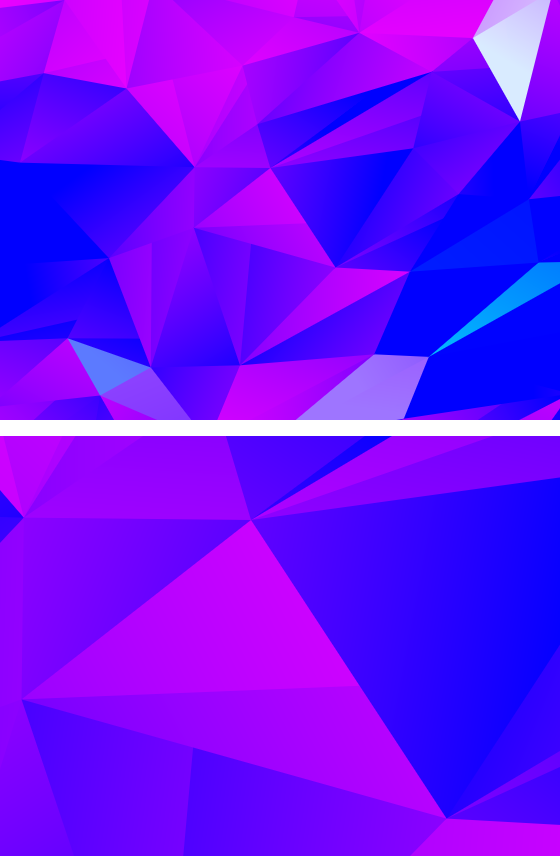
Top, the full canvas; bottom, a detail of the centre.
Reproduce this background procedurally as a Shadertoy shader.

```glsl
const float CELL_WIDTH = 0.25;   // mesh spacing, in canvas heights
const float ROW_HEIGHT = 0.195;
const float JITTER = 0.39;       // vertex wander, in cells (below 0.5)
const float FACET_SPREAD = 0.3;  // random tint range between facets
const float FACET_SLOPE = 0.8;   // strength of the ramp inside a facet
const float FOLD_SHARE = 0.35;   // share of facets with a faint crease
const float FOLD_TINT = 0.10;
const float ACCENT_SLOPE = 1.2;  // strength of the ramp in accents
const float WARM_LOW = 0.34;     // magenta level at the bottom
const float WARM_HIGH = 0.54;    // magenta level at the top

const vec3 BLUE = vec3(0.0, 0.0, 1.0);
const vec3 MAGENTA = vec3(0.98, 0.01, 1.0);

// Cool pools: centre.xy, radius.xy
const vec4 POOL_LEFT = vec4(0.0, 0.48, 0.36, 0.25);
const vec4 POOL_RIGHT = vec4(1.28, 0.35, 0.32, 0.40);
const vec4 POOL_MIDDLE = vec4(0.78, 0.61, 0.15, 0.13);

// Pale accents: centre.xy, radius
const int ACCENTS = 4;
const vec3 ACCENT_SPOT[ACCENTS] = vec3[](
    vec3(1.24, 0.95, 0.15), vec3(1.29, 0.38, 0.14),
    vec3(0.28, 0.08, 0.13), vec3(0.82, 0.05, 0.13));
const vec3 ACCENT_COLOUR[ACCENTS] = vec3[](
    vec3(0.85, 0.92, 1.0), vec3(0.01, 0.93, 1.0),
    vec3(0.36, 0.48, 1.0), vec3(0.62, 0.46, 1.0));

// Sheared lattice: level rows, slanted columns
const mat2 LATTICE = mat2(CELL_WIDTH, 0.0, 0.5 * CELL_WIDTH, ROW_HEIGHT);

vec2 hash2(vec2 c) {
    vec3 h = fract(c.xyx * vec3(0.1031, 0.1030, 0.0973));
    h += dot(h, h.yzx + 33.33);
    return fract((h.xx + h.yz) * h.zy);
}

float cross2(vec2 a, vec2 b) { return a.x * b.y - a.y * b.x; }

float area(vec2 a, vec2 b, vec2 c) { return 0.5 * cross2(b - a, c - a); }

vec2 meshVertex(vec2 id) {
    return LATTICE * (id + (hash2(id + 31.0) * 2.0 - 1.0) * JITTER);
}

// Distance from the line through a and b, positive on its left
float edgeDistance(vec2 p, vec2 a, vec2 b) {
    return cross2(normalize(b - a), p - a);
}

float coverage(float dist) { return clamp(dist * iResolution.y + 0.5, 0.0, 1.0); }

float pool(vec2 p, vec4 shape) {
    vec2 q = (p - shape.xy) / shape.zw;
    return exp(-dot(q, q));
}

// Broad balance of blue and magenta over the canvas
float warmth(vec2 p) {
    return mix(WARM_LOW, WARM_HIGH, p.y) - 0.8 * pool(p, POOL_LEFT)
         - 0.85 * pool(p, POOL_RIGHT) - 0.6 * pool(p, POOL_MIDDLE);
}

vec3 facetColour(vec2 p, vec2 a, vec2 b, vec2 c, vec2 seed) {
    vec2 centre = (a + b + c) / 3.0;
    vec2 rnd = hash2(seed), foldRnd = hash2(seed + 91.0);
    float angle = 6.2832 * rnd.x;
    float ramp = dot(p - centre, vec2(cos(angle), sin(angle)));
    float warm = warmth(centre) + (rnd.y - 0.5) * FACET_SPREAD + ramp * FACET_SLOPE;

    // Crease from one corner to the opposite side
    float crease = coverage(edgeDistance(p, a, mix(b, c, 0.2 + 0.6 * foldRnd.x)));
    warm += FOLD_TINT * (crease - 0.5) * step(foldRnd.y, FOLD_SHARE);

    warm = clamp(warm, 0.0, 1.0);
    vec3 colour = mix(BLUE, MAGENTA, warm * (2.0 - warm));
    for (int i = 0; i < ACCENTS; i++) {
        vec3 spot = ACCENT_SPOT[i];
        float near = smoothstep(1.0, 0.4, distance(centre, spot.xy) / spot.z);
        float amount = near * (1.0 + ACCENT_SLOPE * ramp);
        colour = mix(colour, ACCENT_COLOUR[i], clamp(amount, 0.0, 1.0));
    }
    return colour;
}

// Adds one facet, weighted by its antialiased coverage
void addFacet(inout vec4 sum, vec2 p, vec2 a, vec2 b, vec2 c, vec2 seed) {
    float cover = coverage(min(edgeDistance(p, a, b),
                           min(edgeDistance(p, b, c), edgeDistance(p, c, a))));
    if (cover > 0.0)
        sum += cover * vec4(facetColour(p, a, b, c, seed), 1.0);
}

void mainImage(out vec4 fragColor, in vec2 fragCoord) {
    vec2 p = fragCoord / iResolution.y;
    vec2 home = floor(inverse(LATTICE) * p);
    vec4 sum = vec4(0.0);
    for (int j = -1; j <= 1; j++)
    for (int i = -1; i <= 1; i++) {
        vec2 id = home + vec2(i, j);
        vec2 a = meshVertex(id), b = meshVertex(id + vec2(1, 0));
        vec2 c = meshVertex(id + vec2(1, 1)), d = meshVertex(id + vec2(0, 1));
        vec2 seed = id + 57.0;
        // Split along the diagonal that leaves the fuller facets
        if (min(area(a, b, c), area(a, c, d)) > min(area(a, b, d), area(b, c, d))) {
            addFacet(sum, p, a, b, c, seed);
            addFacet(sum, p, a, c, d, seed + 40.0);
        } else {
            addFacet(sum, p, a, b, d, seed);
            addFacet(sum, p, b, c, d, seed + 40.0);
        }
    }
    fragColor = vec4(sum.rgb / max(sum.a, 0.001), 1.0);
}
```
